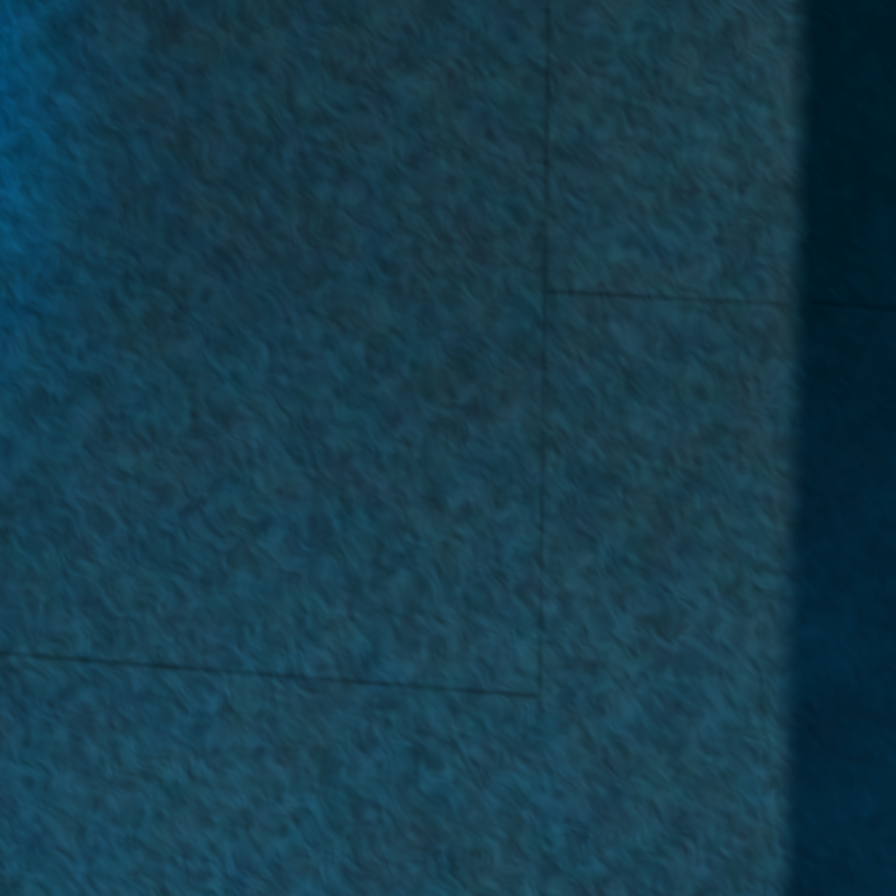
Write a Shadertoy shader that draws this texture.

```glsl
// Dim teal felt wall: short slanted fibres over a slow colour gradient, with
// faint panel seams and a soft dark strip on the right. The fibres are value
// noise, stretched along a slanted axis and bent by a coarser noise.

const vec3 TOP_LEFT     = vec3(0.075, 0.205, 0.265);
const vec3 TOP_RIGHT    = vec3(0.120, 0.248, 0.290);
const vec3 BOTTOM_LEFT  = vec3(0.100, 0.280, 0.360);
const vec3 BOTTOM_RIGHT = vec3(0.115, 0.265, 0.325);
const vec3 BLUE_GLOW    = vec3(-0.060, 0.080, 0.160);
const vec3 STRIP_TOP    = vec3(0.000, 0.110, 0.160);
const vec3 STRIP_BOTTOM = vec3(0.012, 0.148, 0.225);

const vec2  FIBRE_AXIS     = vec2(0.64, -0.77);
const vec2  FIBRE_FREQ     = vec2(62.0, 125.0); // along and across the fibre
const float FIBRE_BEND     = 0.012;
const float FIBRE_CONTRAST = 0.58;
const float TINT_AMOUNT    = 0.055;
const float CLOUD_CONTRAST = 0.16;
const float STRIP_SOFTNESS = 0.018;
const float SEAM_WIDTH     = 0.0035;
const float SEAM_DEPTH     = 0.20;

float hash(vec2 p) {
    return fract(sin(dot(p, vec2(127.1, 311.7))) * 43758.5453);
}

float noise(vec2 p) {
    vec2 cell = floor(p);
    vec2 f = fract(p);
    f = f * f * (3.0 - 2.0 * f);
    float low  = mix(hash(cell), hash(cell + vec2(1, 0)), f.x);
    float high = mix(hash(cell + vec2(0, 1)), hash(cell + vec2(1, 1)), f.x);
    return mix(low, high, f.y);
}

// Sum of rotated octaves, centred on zero.
float fbm(vec2 p) {
    float sum = 0.0;
    float weight = 0.5;
    for (int i = 0; i < 4; i++) {
        sum += weight * (noise(p) - 0.5);
        p = mat2(1.6, 1.2, -1.2, 1.6) * p + 17.3;
        weight *= 0.5;
    }
    return sum;
}

// Slanted fibres: two stretched layers on a bent plane, centred on zero.
float fibres(vec2 uv) {
    vec2 bend = vec2(noise(uv * 38.0), noise(uv * 38.0 + 51.7)) - 0.5;
    vec2 p = uv + FIBRE_BEND * bend;
    vec2 across = vec2(-FIBRE_AXIS.y, FIBRE_AXIS.x);
    vec2 q = vec2(dot(p, FIBRE_AXIS), dot(p, across)) * FIBRE_FREQ;
    float coarse = noise(q) - 0.5;
    float fine = noise(q * 1.9 + 31.4) - 0.5;
    float clumps = noise(uv * 55.0 + 8.2) - 0.5;
    return 0.50 * coarse + 0.28 * fine + 0.22 * clumps;
}

// Soft dark line from a to b.
float seam(vec2 p, vec2 a, vec2 b) {
    vec2 ab = b - a;
    float t = clamp(dot(p - a, ab) / dot(ab, ab), 0.0, 1.0);
    float d = length(p - a - ab * t) / SEAM_WIDTH;
    return exp(-d * d);
}

void mainImage(out vec4 fragColor, in vec2 fragCoord) {
    vec2 uv = fragCoord / iResolution.xy;

    // Slow gradient, with a blue glow along the upper left edge
    vec3 cloth = mix(mix(BOTTOM_LEFT, BOTTOM_RIGHT, uv.x),
                     mix(TOP_LEFT, TOP_RIGHT, uv.x), smoothstep(0.0, 0.9, uv.y));
    vec2 glow = (uv - vec2(-0.02, 0.88)) / vec2(0.11, 0.30);
    cloth += BLUE_GLOW * exp(-dot(glow, glow));
    cloth *= 1.0 + CLOUD_CONTRAST * fbm(uv * 7.0);

    // Fibres and small shifts of hue
    float fibre = fibres(uv);
    float warmth = fbm(uv * 26.0 + 3.1);
    float green = fbm(uv * 34.0 + 70.9);
    cloth *= 1.0 + FIBRE_CONTRAST * fibre;
    cloth += TINT_AMOUNT * (warmth * vec3(0.9, 0.0, -0.6) + green * vec3(-0.3, 0.5, 0.0));

    // Panel seams, worn unevenly
    float lines = 0.65 * seam(uv, vec2(0.612, 1.0), vec2(0.602, 0.20));
    lines = max(lines, seam(uv, vec2(0.0, 0.271), vec2(0.60, 0.223)));
    lines = max(lines, 0.8 * seam(uv, vec2(0.61, 0.675), vec2(0.88, 0.660)));
    float wear = 0.5 + noise(uv * 18.0 + 5.5);
    cloth *= 1.0 - SEAM_DEPTH * lines * wear;

    // Dark strip with a slightly leaning, blurred edge
    vec3 strip = mix(STRIP_BOTTOM, STRIP_TOP, smoothstep(0.15, 0.85, uv.y));
    strip *= 1.0 + 0.30 * fibre + 0.30 * fbm(uv * 11.0 + 40.0);
    strip *= 1.0 - SEAM_DEPTH * seam(uv, vec2(0.91, 0.663), vec2(1.0, 0.655));
    float edge = mix(0.876, 0.894, uv.y) + 0.012 * fbm(uv * 22.0);
    float shade = smoothstep(-STRIP_SOFTNESS, STRIP_SOFTNESS, uv.x - edge);

    fragColor = vec4(clamp(mix(cloth, strip, shade), 0.0, 1.0), 1.0);
}
```
